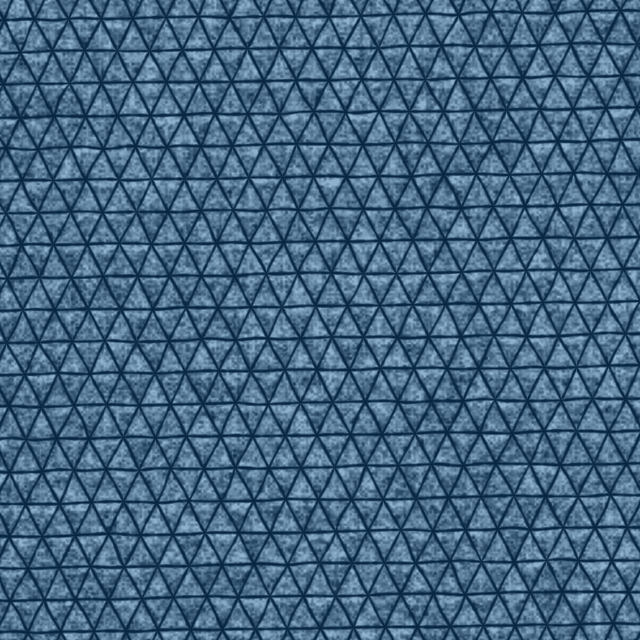
Write a Shadertoy shader that draws this texture.

```glsl
// Embossed blue felt: a slightly rotated grid of pillowed triangles.
// Three families of parallel grooves cut the sheet, and layered value noise
// supplies fibre grain, uneven grooves and tone changes between triangles.

const vec2 REPEATS = vec2(19.7, 19.85);   // triangles across, rows down
const vec2 ANCHOR = vec2(0.441, 0.622);   // one grid vertex on the canvas
const float TILT = 0.014;                 // grid rotation in radians
const float SIDE_SLOPE = 1.118;           // gradient length of slanted axes
const vec3 GROOVE_BLUE = vec3(0.03, 0.15, 0.26);
const vec3 FELT_BLUE = vec3(0.50, 0.64, 0.75);

float hash(vec2 p) {
    return fract(sin(dot(p, vec2(127.1, 311.7))) * 43758.5453);
}

float valueNoise(vec2 p) {
    vec2 cell = floor(p);
    vec2 f = fract(p);
    f = f * f * (3.0 - 2.0 * f);
    float low = mix(hash(cell), hash(cell + vec2(1.0, 0.0)), f.x);
    float high = mix(hash(cell + vec2(0.0, 1.0)), hash(cell + 1.0), f.x);
    return mix(low, high, f.y);
}

mat2 rotation(float angle) {
    float c = cos(angle), s = sin(angle);
    return mat2(c, s, -s, c);
}

// Distance to the nearest whole number: the nearest groove of one family.
float grooveDistance(float axis) {
    return abs(axis - floor(axis + 0.5));
}

// Fibre grain around zero: fine specks plus thin curled threads.
float feltGrain(vec2 uv) {
    float specks = valueNoise(uv * 250.0) - 0.5;
    float tufts = valueNoise(uv * 120.0 + 17.0) - 0.5;
    float threads = 0.35 - abs(2.0 * valueNoise(uv * 150.0 + 41.0) - 1.0);
    return 0.50 * specks + 0.34 * tufts + 0.30 * threads;
}

// Broad light and shade on one triangle; height runs 0 to 1 up the row.
float pillowShade(float height, float pointsDown, float sag, float seed) {
    float rim = smoothstep(0.66, 0.84, height + 0.22 * (sag - 0.5));
    float hollow = 0.15 * rim - 0.11 * (1.0 - rim);
    float raised = 0.07 - 0.06 * height;
    return mix(raised, hollow * (0.6 + 0.7 * seed), pointsDown);
}

void mainImage(out vec4 fragColor, in vec2 fragCoord) {
    vec2 uv = fragCoord / iResolution.y;
    float pixel = REPEATS.y / iResolution.y;

    // Grid coordinates, gently bent so that the grooves are hand-uneven.
    vec2 grid = rotation(-TILT) * (uv - ANCHOR) * REPEATS;
    vec2 bend = vec2(valueNoise(grid * 1.3), valueNoise(grid * 1.3 + 57.0));
    grid += 0.09 * (bend - 0.5);

    // Axes counting horizontal, rising and falling grooves.
    vec3 axes = vec3(grid.y, grid.x - 0.5 * grid.y, grid.x + 0.5 * grid.y);
    vec3 cell = floor(axes);
    float pointsDown = cell.z - cell.y - cell.x;
    float seed = hash(cell.yz + 0.37 * pointsDown);

    // Groove depth, with slightly wider horizontal and falling cuts.
    float rowCut = grooveDistance(axes.x) - 0.006;
    float risingCut = grooveDistance(axes.y) / SIDE_SLOPE;
    float fallingCut = grooveDistance(axes.z) / SIDE_SLOPE - 0.005;
    float edge = min(rowCut, min(risingCut, fallingCut));
    float wear = 0.022 * (valueNoise(grid * 7.0 + 9.0) - 0.5);
    float felt = smoothstep(0.014 - 0.5 * pixel, 0.060 + 0.5 * pixel, edge + wear);
    float pillow = smoothstep(0.02, 0.17, edge);

    // Felt tone: grain, per-triangle tint, soft stains and pillow relief.
    float stain = valueNoise(grid * 3.2 + 23.0) - 0.5;
    float tone = 0.58 + 0.12 * pillow + feltGrain(uv);
    tone += 0.14 * (seed - 0.5) + 0.20 * stain;
    tone += 0.08 * (valueNoise(uv * 4.0) - 0.5);
    tone += pillowShade(fract(axes.x), pointsDown, valueNoise(grid * 4.0), seed);

    float light = clamp(tone, 0.08, 1.12) * felt;
    fragColor = vec4(mix(GROOVE_BLUE, FELT_BLUE, light), 1.0);
}
```
